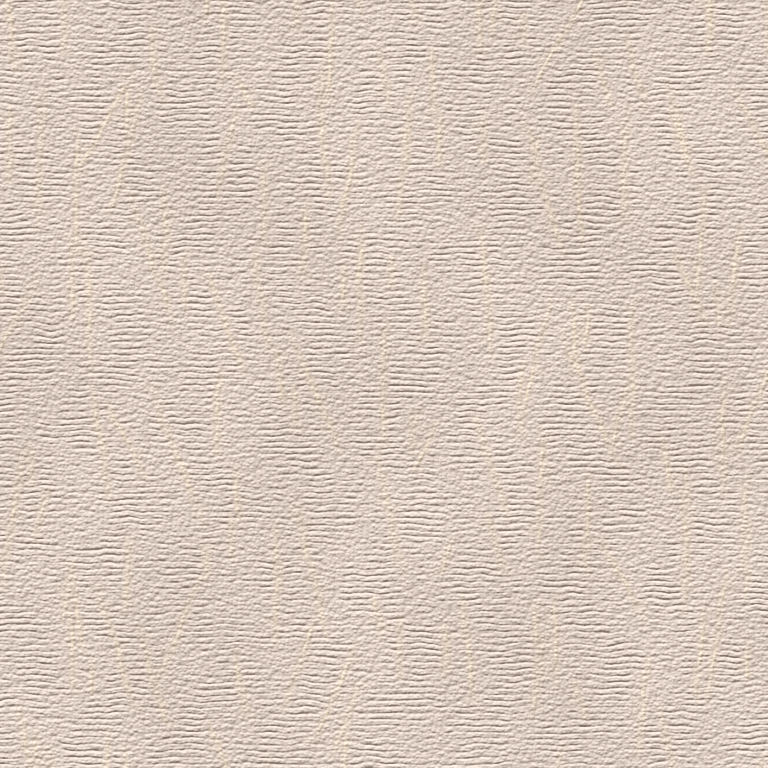
A WebGL 2 fragment shader for this texture:

```glsl
#version 300 es
precision highp float;
// Embossed wall covering: fine broken horizontal grooves over crumbly grain,
// crossed by faint, mostly upright cream creases. A height field is built from
// layered sines and cellular noise, then shaded by its slope towards the light.
uniform vec2 u_resolution;
out vec4 fragColor;

vec2 hash2(vec2 p) {
    vec3 q = fract(p.xyx * vec3(0.1031, 0.1030, 0.0973));
    q += dot(q, q.yzx + 33.33);
    return fract((q.xx + q.yz) * q.zy);
}

// Distance to the nearest scattered point
float cellular(vec2 p) {
    vec2 cell = floor(p), f = p - cell;
    float nearest = 4.0;
    for (int j = -1; j <= 1; j++)
        for (int i = -1; i <= 1; i++) {
            vec2 o = vec2(i, j);
            vec2 d = o + hash2(cell + o + 40.0) - f;
            nearest = min(nearest, dot(d, d));
        }
    return sqrt(nearest);
}

// Layered, turned and bent sines, roughly -1 to 1
float waves(vec2 p) {
    float sum = 0.0, amp = 0.5;
    for (int i = 0; i < 4; i++) {
        sum += amp * sin(p.x + 1.7 * sin(p.y));
        p = mat2(1.2, 1.3, -1.3, 1.2) * p + 2.0;
        amp *= 0.6;
    }
    return sum;
}

// x: thin crease line, y: wider band of disturbed surface around it
vec2 creases(vec2 p) {
    vec2 grid = vec2(20.0, 6.0), cell = floor(p * grid), best = vec2(0.0);
    float broken = smoothstep(-0.5, 0.4, waves(p * vec2(40.0, 60.0) + 3.0));
    p.x += 0.003 * waves(p * vec2(9.0, 28.0));
    for (int j = -1; j <= 1; j++)
        for (int i = -1; i <= 1; i++) {
            vec2 id = cell + vec2(i, j);
            vec2 shape = hash2(id + 170.0);
            vec2 d = p - (id + hash2(id + 90.0)) / grid;
            float lean = 2.0 * shape.x - 1.0;
            float across = abs(d.x - 0.6 * lean * lean * lean * d.y);
            float reach = mix(0.03, 0.12, shape.y);
            float along = 1.0 - smoothstep(0.4 * reach, reach, abs(d.y));
            best = max(best, along * (1.0 - smoothstep(vec2(0.0002, 0.002),
                                                       vec2(0.0034, 0.011), vec2(across))));
        }
    return best * vec2(broken, 1.0);
}

float relief(vec2 p, vec2 crease) {
    // Thin horizontal grooves, fading out in patches and beside creases
    float phase = 122.0 * p.y + 0.24 * waves(p * vec2(34.0, 40.0))
                + 0.5 * cellular(p * vec2(30.0, 20.0));
    float groove = 0.5 + 0.5 * cos(6.2832 * phase);
    float strength = clamp(0.75 + 0.9 * waves(p * vec2(50.0, 30.0) + 7.0), 0.1, 1.3);
    strength *= 1.0 - 0.75 * crease.y;
    float height = -0.16 * strength * groove * groove * groove;

    // Short flat wrinkles and small grain, rougher where the grooves fade
    height -= 0.23 * cellular(p * vec2(62.0, 165.0));
    height -= (0.25 - 0.07 * strength) * cellular(p * vec2(165.0, 215.0) + 11.0);
    return height + 0.06 * crease.x;
}

void main() {
    vec2 p = gl_FragCoord.xy / u_resolution.y;
    vec2 toLight = vec2(-0.0007, 0.0019);
    vec2 crease = creases(p);
    float height = relief(p, crease);
    float shade = height - relief(p + toLight, creases(p + toLight));

    // Hollows darken, shadows run deeper than highlights, broad mottling on top
    shade += 0.15 * (height + 0.24);
    shade = 1.1 * shade - 1.2 * shade * shade + 0.007;
    shade += 0.016 * waves(p * vec2(14.0, 9.0));
    shade = clamp(shade, -0.32, 0.17);

    vec3 color = vec3(0.84, 0.78, 0.74) + shade;
    color += crease.x * vec3(0.025, 0.022, -0.005) + crease.y * vec3(0.006, 0.005, -0.01);
    fragColor = vec4(clamp(color, 0.0, 1.0), 1.0);
}
```
